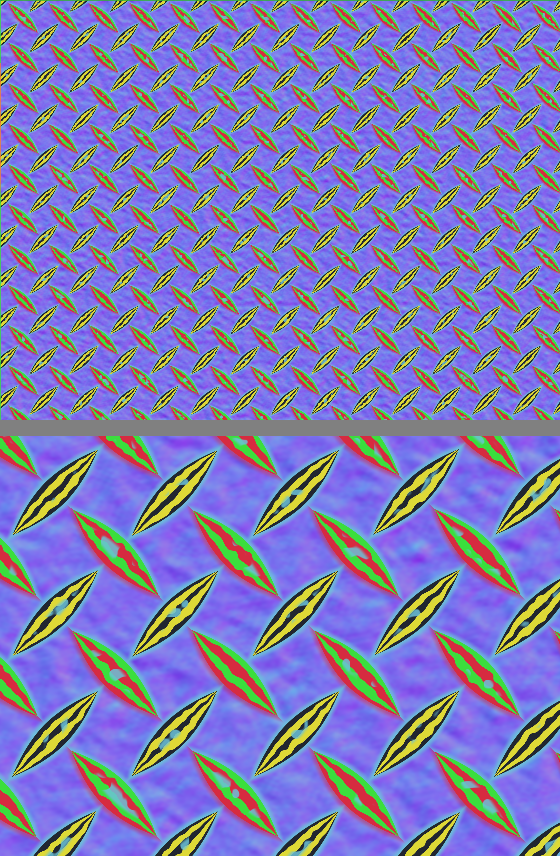
Top: the whole. Bottom: its middle third, enlarged.
This texture map is drawn by a Shadertoy shader. Its source:

```glsl
const float PERIOD = 0.0959;                  // cell size in canvas heights
const vec2 RED_CENTRE = vec2(0.5356, 0.5741); // one red-green lozenge
const float HALF_LENGTH = 0.5;                // lozenge size in cells
const float RED_WIDTH = 0.130;
const float YELLOW_WIDTH = 0.116;
const float TAPER = 1.85;
const float JITTER = 0.28;                    // raggedness of the facets
const float GRAIN = 7.5;                      // dents per cell
const float RELIEF = 0.42;
const float SHARPNESS = 0.22;                 // edge softness in pixels
const float TINT = 0.10;                      // wide colour drift
const float BORDER = 0.0022;

const vec3 BASE = vec3(0.49, 0.44, 0.94);
const vec3 CYAN = vec3(0.42, 0.76, 0.85);
const vec3 PINK = vec3(0.62, 0.36, 0.86);
const vec3 RED = vec3(0.84, 0.17, 0.25);
const vec3 GREEN = vec3(0.23, 0.87, 0.24);
const vec3 YELLOW = vec3(0.87, 0.85, 0.21);
const vec3 DARK = vec3(0.13, 0.15, 0.19);
const vec3 ORANGE = vec3(0.95, 0.50, 0.20);

float hash(vec2 p) {
    p = fract(p * vec2(0.1031, 0.1137));
    p += dot(p, p.yx + 33.33);
    return fract((p.x + p.y) * p.x * 7.31);
}

float noise(vec2 p) {
    vec2 i = floor(p), f = fract(p);
    f = f * f * (3.0 - 2.0 * f);
    i += 300.0;
    return mix(mix(hash(i), hash(i + vec2(1, 0)), f.x),
               mix(hash(i + vec2(0, 1)), hash(i + vec2(1, 1)), f.x), f.y);
}

float fbm(vec2 p) {
    float sum = 0.0, amp = 0.5;
    for (int i = 0; i < 3; i++) {
        sum += amp * noise(p);
        p = mat2(1.6, 1.2, -1.2, 1.6) * p;
        amp *= 0.5;
    }
    return sum;
}

// Soft interval from a to b
float band(float s, float a, float b, float soft) {
    return smoothstep(a - soft, a + soft, s) * (1.0 - smoothstep(b - soft, b + soft, s));
}

// Dented plate, shaded by the slope of its surface
vec3 plate(vec2 q, vec2 uv) {
    vec2 g = q * GRAIN * vec2(0.8, 1.1), e = vec2(0.3, 0.0);
    vec2 slope = vec2(fbm(g + e) - fbm(g - e), fbm(g + e.yx) - fbm(g - e.yx));
    float tint = noise(q * 0.8 + 7.0) + 0.35 * (uv.x + uv.y - 1.2);
    vec3 col = mix(BASE, CYAN, TINT * smoothstep(0.55, 1.1, tint));
    col = mix(col, PINK, TINT * smoothstep(0.4, -0.1, tint));
    return col + RELIEF * vec3(0.6 * slope.x, slope.y, -0.15 * abs(slope.x + slope.y));
}

// Across-position in x (-1 to 1 inside), signed depth from the rim in y, local width in z
vec3 lozenge(vec2 q, vec2 axis, vec2 across, float halfWidth) {
    vec2 cell = floor(q + 0.5), p = q - cell;
    p += 0.015 * (vec2(hash(cell), hash(cell + 31.0)) - 0.5);
    float a = abs(dot(p, axis)) / HALF_LENGTH;
    float width = halfWidth * (1.0 - pow(a, TAPER));
    float b = dot(p, across);
    float rag = JITTER * (noise(q * 15.0) - 0.5);
    return vec3(b / max(width, 0.012) + rag, width - abs(b), max(width, 0.03));
}

void mainImage(out vec4 fragColor, in vec2 fragCoord) {
    vec2 uv = fragCoord / iResolution.y;
    vec2 q = (uv - RED_CENTRE) / PERIOD;
    float px = 1.0 / (iResolution.y * PERIOD);
    vec2 rise = vec2(0.7071), fall = vec2(0.7071, -0.7071);
    vec3 col = plate(q, uv);

    vec3 r = lozenge(q, fall, rise, RED_WIDTH);
    vec3 y = lozenge(q + 0.5, rise, fall, YELLOW_WIDTH);

    // Narrow halos beside the raised shapes
    float nearRed = smoothstep(-0.055, 0.0, r.y);
    float nearYellow = smoothstep(-0.055, 0.0, y.y);
    col = mix(col, r.x < 0.0 ? RED : CYAN, (r.x < 0.0 ? 0.5 : 0.8) * nearRed);
    col = mix(col, CYAN, 0.9 * nearYellow);

    // Red and green facets
    float soft = SHARPNESS * px / r.z;
    float lit = band(r.x, -3.0, -0.60, soft) + band(r.x, -0.04, 0.60, soft);
    col = mix(col, mix(GREEN, RED, lit), smoothstep(-0.3 * px, 0.3 * px, r.y));

    // Yellow and dark facets
    soft = SHARPNESS * px / y.z;
    lit = band(y.x, -0.68, -0.20, soft) + band(y.x, 0.20, 0.74, soft);
    col = mix(col, mix(DARK, YELLOW, lit), smoothstep(-0.3 * px, 0.3 * px, y.y));

    // Worn glints on the crests
    float crest = smoothstep(0.06, 0.10, max(r.y, y.y));
    col = mix(col, CYAN, 0.85 * crest * smoothstep(0.62, 0.72, noise(q * 12.0 + 40.0)));

    // Thin lines on the left and top rims
    float aa = 0.5 / iResolution.y;
    vec3 rim = mix(GREEN, ORANGE, smoothstep(0.52, 0.58, uv.y) * step(uv.y, 0.85));
    col = mix(col, rim, 0.8 * (1.0 - smoothstep(BORDER - aa, BORDER + aa, uv.x)));
    col = mix(col, GREEN * 0.8, 0.8 * smoothstep(1.0 - BORDER - aa, 1.0 - BORDER + aa, uv.y));

    fragColor = vec4(clamp(col, 0.0, 1.0), 1.0);
}
```
